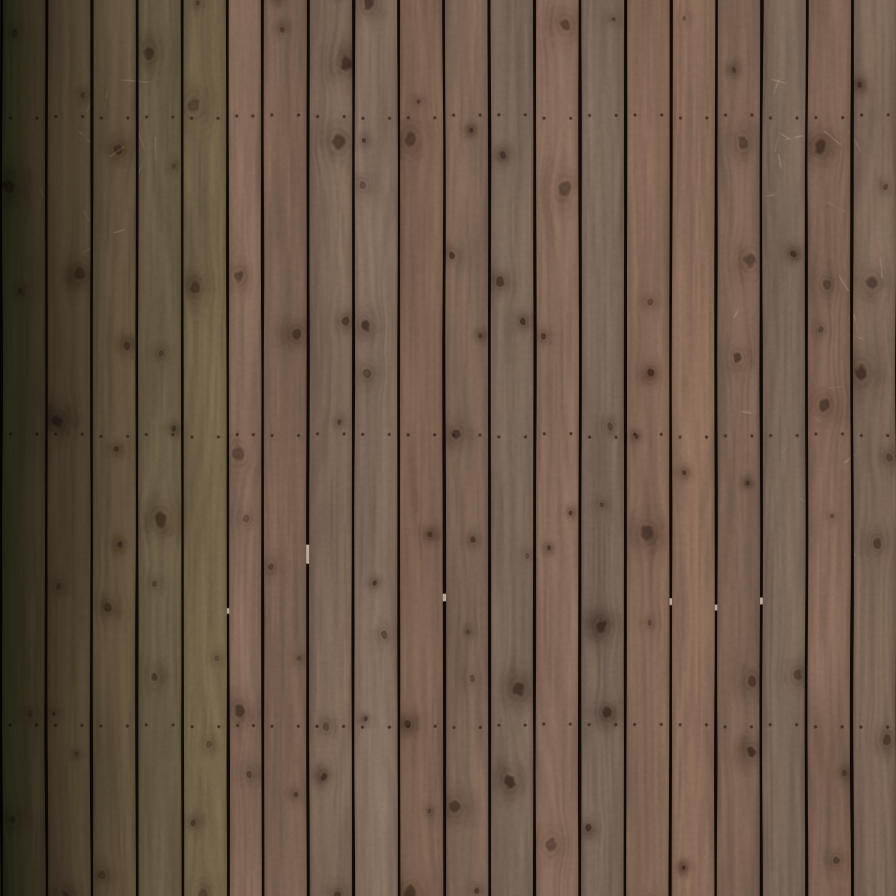
Write a Shadertoy shader that draws this texture.

```glsl
// Weathered wall of twenty upright boards, the sixth one narrower, with dark gaps.
// Each board gets its own tint, stretched-noise grain bent around hashed knots,
// three rows of screws, and a green shade toward the left edge.

float hash(vec2 p) {
    vec3 q = fract(p.xyx * vec3(0.1031, 0.1030, 0.0973));
    q += dot(q, q.yzx + 33.33);
    return fract((q.x + q.y) * q.z);
}

float noise(vec2 p) {
    vec2 i = floor(p), f = fract(p);
    f = f * f * (3.0 - 2.0 * f);
    return mix(mix(hash(i), hash(i + vec2(1, 0)), f.x),
               mix(hash(i + vec2(0, 1)), hash(i + vec2(1, 1)), f.x), f.y);
}

// Left edge of a board; everything after the narrow board moves left.
float boardEdge(float id) {
    return 0.0013 + 0.0506 * id - 0.0118 * step(5.5, id);
}

float segment(vec2 p, vec2 dir, float halfLength) {
    return length(p - dir * clamp(dot(p, dir), -halfLength, halfLength));
}

void mainImage(out vec4 fragColor, in vec2 fragCoord) {
    vec2 uv = fragCoord / iResolution.xy;
    float px = 1.0 / iResolution.y;

    // Board under this point, with slightly crooked edges
    float x = uv.x + 0.0016 * (noise(vec2(uv.x * 8.0, uv.y * 5.0)) - 0.5);
    float id = floor((x - 0.0013 + 0.0118 * step(0.2931, x)) / 0.0506);
    float left = boardEdge(id), right = boardEdge(id + 1.0);
    float tone = hash(vec2(id, 3.7)), warmth = hash(vec2(id, 9.2));

    // Knots: one candidate per cell along the board
    float core = 0.0, halo = 0.0, rings = 0.0, bend = 0.0;
    float row = floor(uv.y * 10.0 + tone);
    for (float j = -1.0; j <= 1.0; j++) {
        vec2 cell = vec2(id + 5.0, row + j + 20.0);
        float present = step(0.36, hash(cell + 0.3));
        float size = hash(cell + 7.1);
        float radius = mix(0.0025, 0.0078, size * size);
        vec2 center = vec2(mix(left, right, 0.16 + 0.68 * hash(cell + 2.6)),
                           (row + j + 0.15 + 0.7 * hash(cell + 4.9) - tone) / 10.0);
        vec2 d = (vec2(x, uv.y) - center) / radius;
        d.y *= 0.8;
        d += 0.5 * (vec2(noise(uv * 170.0), noise(uv * 170.0 + 40.0)) - 0.5);
        float r = length(d);
        float strength = present * (0.45 + 0.55 * hash(cell + 6.4));
        core += strength * (1.0 - smoothstep(0.45, 1.15, r));
        rings += present * exp(-r * 0.9) * sin(r * 7.0);
        halo += strength * exp(-dot(d, d * vec2(0.11, 0.16))) * (0.5 + noise(uv * vec2(70, 45)));
        bend += present * d.x * radius * exp(-dot(d, d) * 0.09);
    }

    // Grain: broad streaks, growth rings and fine fibres
    float gx = x - 0.65 * bend + id * 0.37;
    float streak = noise(vec2(gx * 75.0, uv.y * 2.5 + id * 7.0)) - 0.5;
    float growth = sin(24.0 * noise(vec2(gx * 38.0, uv.y * 3.2 + id * 5.0)) + gx * 300.0);
    float fibre = noise(vec2(gx * 330.0, uv.y * 16.0)) - 0.5;
    float blotch = noise(uv * vec2(24, 7) + id * 11.0) - 0.5;
    float grain = 0.09 * streak + 0.026 * growth + 0.1 * fibre + 0.12 * blotch;

    vec3 wood = mix(vec3(0.485, 0.395, 0.340), vec3(0.425, 0.365, 0.275), 1.0 - step(4.5, id));
    wood *= (0.94 + 0.1 * tone) * (1.0 + grain);
    wood *= mix(vec3(0.965, 1.01, 1.01), vec3(1.04, 0.99, 0.94), warmth);
    wood *= 1.0 + 0.04 * (noise(uv * 300.0) - 0.5);

    // Knot stain, rings and dark heart
    wood *= 1.0 - min(halo, 1.0) * vec3(0.23, 0.27, 0.29);
    wood *= 1.0 + 0.1 * rings;
    wood = mix(wood, vec3(0.20, 0.125, 0.095), 0.72 * min(core, 1.0));

    // Two screws per board in each of three rows
    float fromSide = min(x - left, right - x);
    for (float k = 0.0; k < 3.0; k++) {
        float height = 0.870 - 0.356 * k + 0.016 * k * (k - 1.0) + 0.004 * (hash(vec2(id, k)) - 0.5);
        float d = length(vec2(fromSide - 0.0105, uv.y - height));
        wood = mix(wood, vec3(0.20, 0.11, 0.08), 0.75 * (1.0 - smoothstep(0.0008, 0.0016 + px, d)));
    }

    // Faint pale scratches clustered at the upper left and the right
    for (float k = 0.0; k < 36.0; k++) {
        vec2 h = vec2(hash(vec2(k, 1.3)), hash(vec2(k, 5.8)));
        vec2 center = k < 12.0 ? vec2(0.04, 0.72) + h * vec2(0.14, 0.2)
                               : vec2(0.80, 0.35) + h * vec2(0.2, 0.62);
        float angle = 6.283 * hash(vec2(k, 8.1));
        float d = segment(uv - center, vec2(cos(angle), sin(angle)), 0.004 + 0.014 * h.x * h.y);
        float mark = 1.0 - smoothstep(0.0, 0.0007 + px, d);
        wood += 0.11 * mark * noise(uv * 130.0);
    }

    // Gaps: soft shade beside a dark line of varying width
    float gapId = id + step(x - left, right - x) * 0.0 + step(right - x, x - left);
    float gapWidth = 0.0011 + 0.0007 * noise(vec2(gapId * 9.0, uv.y * 7.0));
    wood *= 1.0 - 0.28 * exp(-fromSide * 380.0);
    float gap = 1.0 - smoothstep(gapWidth - 0.5 * px, gapWidth + 0.7 * px, fromSide);

    // Daylight slivers in some gaps
    float pick = hash(vec2(gapId, 14.2)), spread = hash(vec2(gapId, 21.5));
    float sliver = step(0.42, pick) * step(4.5, gapId) * (1.0 - step(17.5, gapId));
    float sliverY = abs(uv.y - 0.318 - 0.09 * spread * spread * spread);
    sliver *= 1.0 - smoothstep(0.0, 2.0 * px, sliverY - mix(0.002, 0.014, pow(spread, 4.0)));
    vec3 gapColor = mix(vec3(0.065, 0.042, 0.028), vec3(0.72, 0.66, 0.60), sliver);
    vec3 color = mix(wood, gapColor, gap);

    // Green shade falling off from the left
    color *= mix(0.3, 1.0, smoothstep(-0.05, 0.2, uv.x));
    color *= mix(vec3(0.86, 1.0, 0.84), vec3(1.0), smoothstep(0.0, 0.07, uv.x));
    fragColor = vec4(color, 1.0);
}
```
